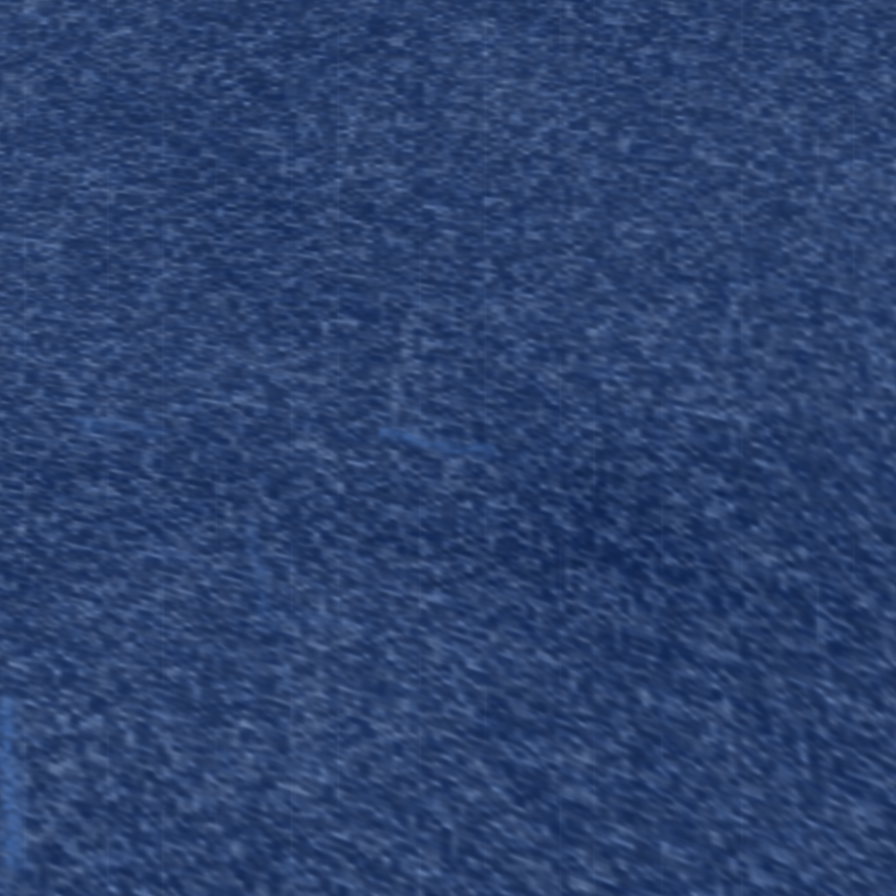
Write a Shadertoy shader that draws this texture.

```glsl
// Worn blue woven cloth seen at a slant: fine elongated flecks that grow and
// tilt towards the bottom, with soft dark patches, faint threads and pale scuffs.
// Flecks are layered value noise in a sheared, perspective-scaled space.

float hash(vec2 p) {
    vec3 q = fract(p.xyx * vec3(0.1031, 0.1030, 0.0973));
    q += dot(q, q.yzx + 33.33);
    return fract((q.x + q.y) * q.z);
}

float noise(vec2 p) {
    vec2 cell = floor(p);
    vec2 f = fract(p);
    f = f * f * (3.0 - 2.0 * f);
    float low = mix(hash(cell), hash(cell + vec2(1.0, 0.0)), f.x);
    float high = mix(hash(cell + vec2(0.0, 1.0)), hash(cell + vec2(1.0, 1.0)), f.x);
    return mix(low, high, f.y);
}

// Signed noise in -1..1
float signedNoise(vec2 p) {
    return 2.0 * noise(p) - 1.0;
}

// Soft stroke from a to b
float stroke(vec2 p, vec2 a, vec2 b, float width) {
    vec2 along = b - a;
    float t = clamp(dot(p - a, along) / dot(along, along), 0.0, 1.0);
    float d = length(p - a - along * t) / width;
    return exp(-d * d);
}

// Cloth coordinates: flecks slope down to the right, more so near the bottom
vec2 clothSpace(vec2 uv) {
    float slope = mix(0.38, 0.06, smoothstep(0.0, 1.0, uv.y));
    float v = uv.y + slope * (uv.x - 0.5);
    return vec2((uv.x - 0.5) * (72.0 + 24.0 * uv.y), v * (138.0 + 36.0 * v)) + 200.0;
}

// Dark and light flecks, with a slight skew towards bright ones
float flecks(vec2 cloth) {
    float grain = 1.45 * signedNoise(cloth);
    grain += 1.25 * signedNoise(cloth * vec2(1.45, 1.25) + 37.3);
    grain += 0.6 * signedNoise(cloth * vec2(0.55, 0.6) + 91.7);
    return grain + 0.14 * (grain * grain - 0.75);
}

// Broad uneven dye, with a dark patch right of the centre
float dye(vec2 uv) {
    vec2 tilted = vec2(uv.x, uv.y + 0.2 * uv.x);
    float shade = 0.3 * signedNoise(tilted * vec2(3.0, 8.0) + 5.0);
    shade += 0.22 * signedNoise(tilted * vec2(11.0, 19.0) + 17.0);
    vec2 patchPos = (uv - vec2(0.69, 0.42)) * vec2(4.5, 9.0);
    patchPos.y += 0.5 * patchPos.x;
    return shade - 0.65 * exp(-dot(patchPos, patchPos));
}

// Faint broken upright threads
float threads(vec2 uv) {
    float column = uv.x * 14.0;
    float id = floor(column);
    float offset = (fract(column) - 0.2 - 0.6 * hash(vec2(id, 3.0))) / 14.0;
    float line = exp(-pow(offset / 0.0016, 2.0));
    return line * smoothstep(0.45, 0.8, noise(vec2(id * 7.0, uv.y * 24.0)));
}

// Pale rubbed marks
float scuffs(vec2 uv) {
    vec2 p = uv + 0.006 * vec2(signedNoise(uv * 60.0), signedNoise(uv * 60.0 + 40.0));
    float mark = 0.8 * stroke(p, vec2(0.43, 0.516), vec2(0.545, 0.497), 0.006);
    mark += 0.45 * stroke(p, vec2(0.085, 0.53), vec2(0.18, 0.518), 0.007);
    mark += 0.4 * stroke(p, vec2(0.28, 0.41), vec2(0.30, 0.30), 0.007);
    mark += 0.85 * stroke(p, vec2(0.004, 0.21), vec2(0.016, 0.04), 0.013);
    return mark * (0.35 + 0.65 * noise(uv * vec2(110.0, 170.0)));
}

void mainImage(out vec4 fragColor, in vec2 fragCoord) {
    vec2 uv = fragCoord / iResolution.y;
    vec2 cloth = clothSpace(uv);

    // Grain is a little flatter far away, at the top
    float tone = flecks(cloth) * mix(1.02, 0.85, uv.y);
    tone += dye(uv) + 0.45 * threads(uv);

    vec3 color = vec3(0.180, 0.268, 0.438) + tone * vec3(0.049, 0.051, 0.052);

    // Slight shift between greyer and bluer yarn
    float tint = signedNoise(cloth * 0.7 + 63.0);
    color += tint * vec3(0.009, 0.003, -0.012);

    color = mix(color, vec3(0.27, 0.42, 0.67), min(scuffs(uv), 0.8));
    fragColor = vec4(clamp(color, 0.0, 1.0), 1.0);
}
```
